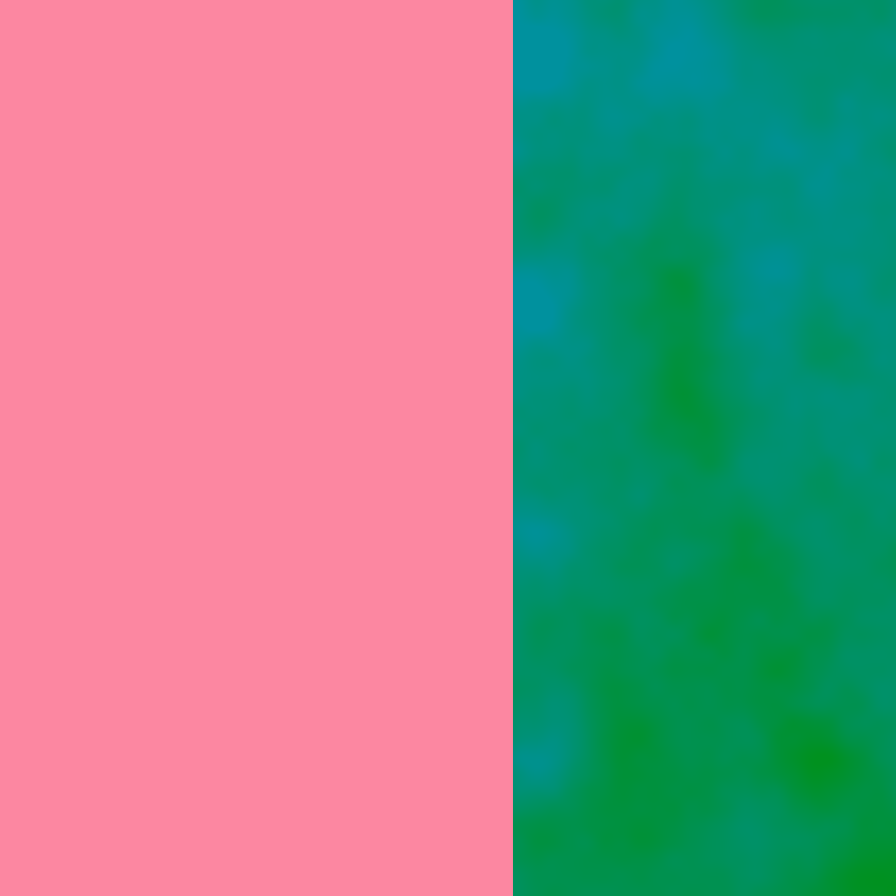
Write a Shadertoy shader that draws this background.

```glsl
// A flat pink panel beside a cloudy strip that drifts between green and teal.
// The strip's blue channel sums a vertical trend, a curved green ridge,
// a few soft glows and layered value noise.

#define PANEL_EDGE 0.5725
#define PINK vec3(0.99, 0.53, 0.63)
#define STRIP_GREEN 0.57
#define BLUE_RANGE vec2(0.12, 0.62)
#define NOISE_CELLS 13.0
#define NOISE_AMOUNT 0.30
#define RIDGE_DEPTH 0.14
#define RIDGE_WIDTH 0.075
#define SPOT_SPACING 0.26

// Integer hash of a lattice cell, in 0..1
float hash(vec2 cell) {
    uvec2 q = uvec2(ivec2(cell)) * uvec2(1597u, 3571u);
    uint n = (q.x ^ q.y) * 74793u;
    n = (n ^ (n >> 15)) * 47741u;
    n ^= n >> 13;
    return float(n & 65535u) / 65535.0;
}

float valueNoise(vec2 p) {
    vec2 cell = floor(p);
    vec2 f = fract(p);
    f = f * f * (3.0 - 2.0 * f);
    float low = mix(hash(cell), hash(cell + vec2(1.0, 0.0)), f.x);
    float high = mix(hash(cell + vec2(0.0, 1.0)), hash(cell + vec2(1.0)), f.x);
    return mix(low, high, f.y);
}

// Layered noise centred on zero
float clouds(vec2 p) {
    float sum = 0.0;
    float weight = 0.6;
    for (int octave = 0; octave < 3; octave++) {
        sum += weight * (valueNoise(p) - 0.5);
        p = p * 2.0 + 17.3;
        weight *= 0.45;
    }
    return sum;
}

// Soft elliptical falloff
float glow(vec2 p, vec2 center, vec2 radius) {
    vec2 d = (p - center) / radius;
    return exp(-dot(d, d));
}

float stripBlue(vec2 p) {
    // Bluer towards the top
    float blue = 0.31 + 0.19 * p.y;

    // Green ridge bending to the lower right
    float ridgeX = 0.70 + 0.30 * (1.0 - p.y) * (1.0 - p.y);
    float across = (p.x - ridgeX) / RIDGE_WIDTH;
    blue -= RIDGE_DEPTH * exp(-across * across) * (1.0 - smoothstep(0.65, 0.95, p.y));

    // Teal spots repeated down the panel edge
    float spotY = (fract((p.y - 0.93) / SPOT_SPACING + 0.5) - 0.5) * SPOT_SPACING;
    blue += 0.15 * glow(vec2(p.x, spotY), vec2(0.59, 0.0), vec2(0.055, 0.05));

    // Broad teal and green patches
    blue += 0.12 * glow(p, vec2(0.93, 0.78), vec2(0.12, 0.12));
    blue += 0.09 * glow(p, vec2(0.74, 0.94), vec2(0.07, 0.12));
    blue += 0.08 * glow(p, vec2(0.91, 0.46), vec2(0.09, 0.09));
    blue -= 0.11 * glow(p, vec2(0.75, 0.13), vec2(0.09, 0.07));
    blue -= 0.15 * glow(p, vec2(0.94, 1.00), vec2(0.12, 0.05));

    blue += NOISE_AMOUNT * clouds(p * NOISE_CELLS);
    return clamp(blue, BLUE_RANGE.x, BLUE_RANGE.y);
}

void mainImage(out vec4 fragColor, in vec2 fragCoord) {
    vec2 uv = fragCoord / iResolution.xy;
    vec3 strip = vec3(0.0, STRIP_GREEN, stripBlue(uv));

    // Panel edge, smoothed over one pixel
    float inStrip = clamp((uv.x - PANEL_EDGE) * iResolution.x + 0.5, 0.0, 1.0);
    fragColor = vec4(mix(PINK, strip, inStrip), 1.0);
}
```
